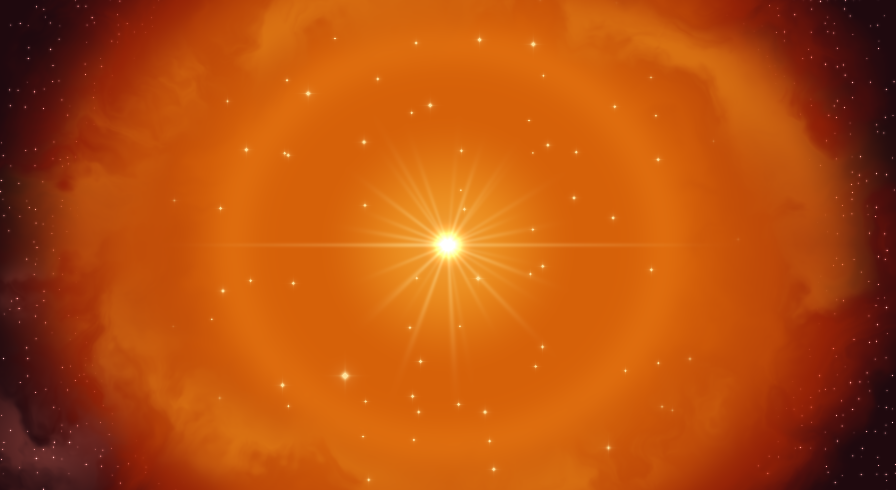
Reproduce this background procedurally as a Shadertoy shader.

```glsl
// A glowing orange nebula bubble with a radiant star at its heart.
// Elliptical gradients set the light, warped fractal noise makes the shell,
// and hashed rays and jittered grid cells supply the flare and small stars.

const float TAU = 6.2831853;
const vec3 SPACE = vec3(0.12, 0.035, 0.055);
const vec3 MAROON = vec3(0.34, 0.06, 0.045);
const vec3 RED = vec3(0.58, 0.13, 0.025);
const vec3 RUST = vec3(0.74, 0.28, 0.03);
const vec3 ORANGE = vec3(0.84, 0.38, 0.035);
const vec3 GOLD = vec3(0.94, 0.58, 0.12);
const vec3 CREAM = vec3(1.0, 0.88, 0.60);
const vec3 DUST = vec3(0.50, 0.22, 0.20);

float hash(vec2 p) {
    p = fract(p * vec2(0.1031, 0.1137));
    p += dot(p, p.yx + 33.33);
    return fract((p.x + p.y) * p.x * 17.3);
}

float noise(vec2 p) {
    vec2 i = floor(p), f = fract(p);
    f = f * f * (3.0 - 2.0 * f);
    vec2 e = vec2(0.0, 1.0);
    return mix(mix(hash(i), hash(i + e.yx), f.x),
               mix(hash(i + e.xy), hash(i + e.yy), f.x), f.y);
}

float fbm(vec2 p) {
    float sum = 0.0, amp = 0.5;
    for (int i = 0; i < 5; i++) {
        sum += amp * noise(p);
        p = mat2(1.6, 1.2, -1.2, 1.6) * p + 7.1;
        amp *= 0.5;
    }
    return sum;
}

float bell(float x, float width) {
    return exp(-x * x / (width * width));
}

// Small glow with a four-pointed glint.
float sparkle(vec2 p, float size) {
    vec2 a = abs(p) / size;
    float cross4 = exp(-a.x * 0.9 - a.y * 5.0) + exp(-a.y * 0.9 - a.x * 5.0);
    return bell(length(a), 0.7) + 0.55 * cross4 + 0.12 * bell(length(a), 2.2);
}

// One jittered star in some of the cells of a grid.
float starField(vec2 p, float cell, float density, float size, float seed) {
    vec2 id = floor(p / cell) + seed;
    vec2 jitter = 0.25 + 0.5 * vec2(hash(id + 11.3), hash(id + 47.9));
    float present = step(hash(id + 83.7), density);
    float scale = size * mix(0.55, 1.15, hash(id + 29.1));
    return present * sparkle((fract(p / cell) - jitter) * cell, scale);
}

// Half-line of light that widens slightly and fades outward.
float ray(vec2 p, float angle, float reach, float width) {
    vec2 dir = vec2(cos(angle), sin(angle));
    float along = dot(p, dir);
    float across = dot(p, vec2(-dir.y, dir.x));
    float fade = 1.0 - smoothstep(0.0, reach, along);
    return step(0.0, along) * fade * fade * bell(across, width + 0.018 * along);
}

float flare(vec2 p) {
    float sum = 0.0;
    for (int i = 0; i < 26; i++) {
        float n = float(i) + 60.0;
        float angle = TAU * (float(i) + hash(vec2(n, 3.0))) / 26.0;
        float reach = mix(0.14, 0.30, hash(vec2(n, 9.0))) + 0.13 * abs(sin(angle));
        sum += ray(p, angle, reach, 0.0025) * mix(0.15, 0.55, hash(vec2(n, 17.0)));
    }
    float streak = bell(p.y, 0.004) * exp(-abs(p.x) * 4.0);
    return sum + 0.6 * streak * (1.0 - smoothstep(0.3, 0.62, abs(p.x)));
}

vec3 bubble(vec2 p, float r, float cloud) {
    float q = length(p / vec2(0.86, 0.80)) + 0.16 * (cloud - 0.48);
    vec3 col = mix(ORANGE, RUST, smoothstep(0.48, 0.78, q));
    col = mix(col, RED, smoothstep(0.74, 0.91, q));
    col = mix(col, MAROON, smoothstep(0.88, 1.02, q));
    col = mix(col, SPACE, smoothstep(0.97, 1.13, q));
    float ring = bell(length(p * vec2(1.0, 1.08)) - 0.44, 0.05);
    col = mix(col, vec3(0.90, 0.46, 0.07), 0.55 * ring);
    return mix(col, GOLD, 0.85 * (1.0 - smoothstep(0.06, 0.27, r)));
}

void mainImage(out vec4 fragColor, in vec2 fragCoord) {
    vec2 p = (fragCoord - 0.5 * iResolution.xy) / iResolution.y;
    float r = length(p);
    vec2 warp = vec2(fbm(p * 4.0 + 3.0), fbm(p * 4.0 + 19.0)) - 0.48;
    float cloud = fbm(p * 5.0 + warp * 3.0 + 31.0);
    vec3 col = bubble(p, r, cloud);

    // Torn golden shell, strongest along the diagonals.
    float shell = length((p + 0.10 * warp) / vec2(0.75, 0.49));
    float diagonal = 0.5 + 0.5 * abs(sin(2.0 * atan(p.y, p.x)));
    float wisps = bell(shell - 1.0, 0.15) * smoothstep(0.32, 0.68, cloud) * diagonal;
    col = mix(col, vec3(0.87, 0.47, 0.08), 0.85 * wisps);

    // Dusty patches and faint stars in the dark margins.
    float margin = smoothstep(0.86, 1.05, length(p / vec2(0.86, 0.80)));
    float dust = bell(length(p - vec2(-0.82, -0.40)), 0.14)
               + bell(length(p - vec2(-0.87, -0.10)), 0.05);
    col = mix(col, DUST, 0.8 * dust * smoothstep(0.40, 0.70, cloud));
    col += vec3(0.55, 0.40, 0.40) * margin * starField(p, 0.017, 0.25, 0.0017, 400.0);

    // Scattered bright stars inside the bubble.
    float inside = 1.0 - smoothstep(0.46, 0.62, r);
    float stars = starField(p, 0.125, 0.42, 0.0052, 130.0)
                + starField(p + 0.03, 0.083, 0.22, 0.0036, 270.0);
    stars = stars * inside + sparkle(p - vec2(-0.21, -0.267), 0.010);
    col = mix(col, CREAM, clamp(stars, 0.0, 1.0));

    // Central star: rays, halo and white core.
    float light = flare(p) + 0.45 * exp(-r * 22.0);
    col = mix(col, CREAM, 1.0 - exp(-light));
    col += vec3(1.0, 0.95, 0.75) * bell(r, 0.024);
    fragColor = vec4(clamp(col, 0.0, 1.0), 1.0);
}
```
